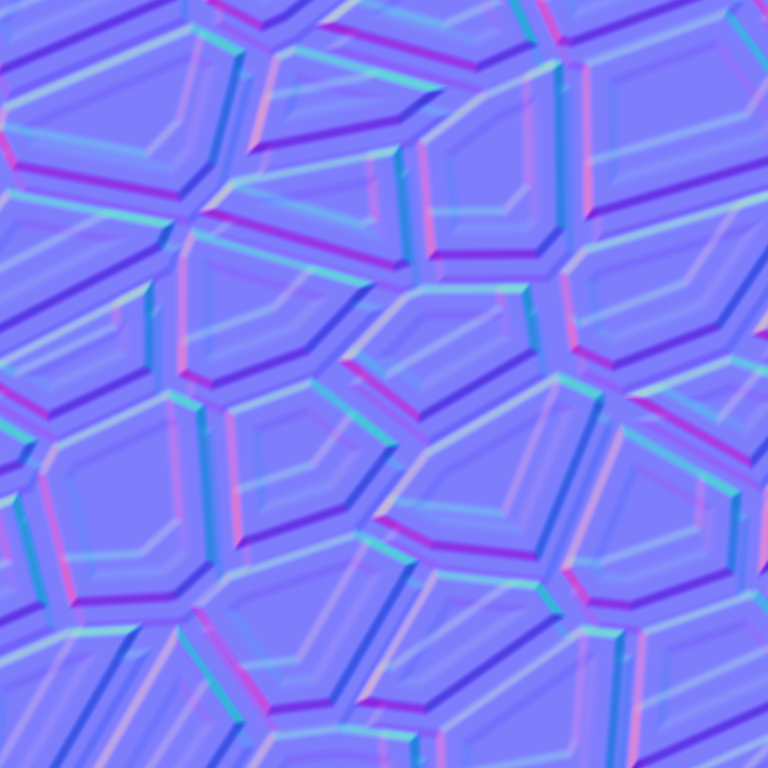
Write a Shadertoy shader that draws this texture map.

```glsl
// Sheared grid: rows of stones climb gently to the right
const mat2 GRID = mat2(4.0, -1.2, 0.0, 5.3);
const vec2 FACE_SHIFT = vec2(-0.043, 0.056);
const vec2 SHADOW_SHIFT = vec2(0.012, -0.032);
const float RELIEF = 0.0112;
const float SLOPE_WIDTH = 0.0075;

vec2 hash2(vec2 p) {
    vec3 a = fract(p.xyx * vec3(0.1031, 0.1030, 0.0973));
    a += dot(a, a.yzx + 33.33);
    return fract((a.xx + a.yz) * a.zy);
}

vec2 stoneCentre(vec2 cell) {
    return cell + 0.08 + 0.84 * hash2(cell + 47.0);
}

// Grid cell whose stone centre lies nearest
vec2 nearestCell(vec2 q) {
    vec2 base = floor(q), best = base;
    float bestDist = 1e3;
    for (int y = -1; y <= 1; y++)
    for (int x = -1; x <= 1; x++) {
        vec2 cell = base + vec2(x, y);
        vec2 r = stoneCentre(cell) - q;
        float dist = dot(r, r);
        if (dist < bestDist) { bestDist = dist; best = cell; }
    }
    return best;
}

// Inner distance to the stone outline: x at p, y for the outline moved by shift
vec2 stoneDistance(vec2 p, vec2 shift) {
    vec2 q = GRID * p;
    vec2 moved = GRID * (p - shift);
    vec2 cell = nearestCell(q);
    vec2 centre = stoneCentre(cell);
    vec2 d = vec2(1.0);
    for (int y = -2; y <= 2; y++)
    for (int x = -2; x <= 2; x++) {
        if (x == 0 && y == 0) continue;
        vec2 other = stoneCentre(cell + vec2(x, y));
        vec2 across = other - centre;
        vec2 middle = 0.5 * (centre + other);
        vec2 side = vec2(dot(middle - q, across), dot(middle - moved, across));
        d = min(d, side / length(across * GRID));
    }
    float gap = mix(0.014, 0.027, hash2(cell + 91.0).x);
    return d - gap;
}

float rise(float d, float width) {
    return smoothstep(-width, width, d);
}

// Raised stone, sunken off-centre face, faint inner ring and low outer ledge
float height(vec2 p) {
    vec2 d = stoneDistance(p, FACE_SHIFT);
    float body = rise(d.x, SLOPE_WIDTH);
    float face = rise(d.y, SLOPE_WIDTH);
    float ring = rise(d.x - 0.034, SLOPE_WIDTH * 1.2);
    float ledge = rise(stoneDistance(p - SHADOW_SHIFT, vec2(0.0)).x, SLOPE_WIDTH);
    float top = 1.0 - 0.35 * face - 0.16 * ring;
    return RELIEF * mix(0.25 * ledge, top, body);
}

vec2 slope(vec2 p, float reach) {
    vec2 e = vec2(reach, 0.0);
    return vec2(height(p + e.xy) - height(p - e.xy),
                height(p + e.yx) - height(p - e.yx)) / (2.0 * reach);
}

void mainImage(out vec4 fragColor, in vec2 fragCoord) {
    vec2 p = fragCoord / iResolution.y;
    vec2 s = slope(p, 0.0042);

    // Encode the surface normal, with red facing left and green facing up
    vec3 normal = normalize(vec3(s.x, -s.y, 1.0));
    fragColor = vec4(0.495 + 0.495 * normal, 1.0);
}
```
